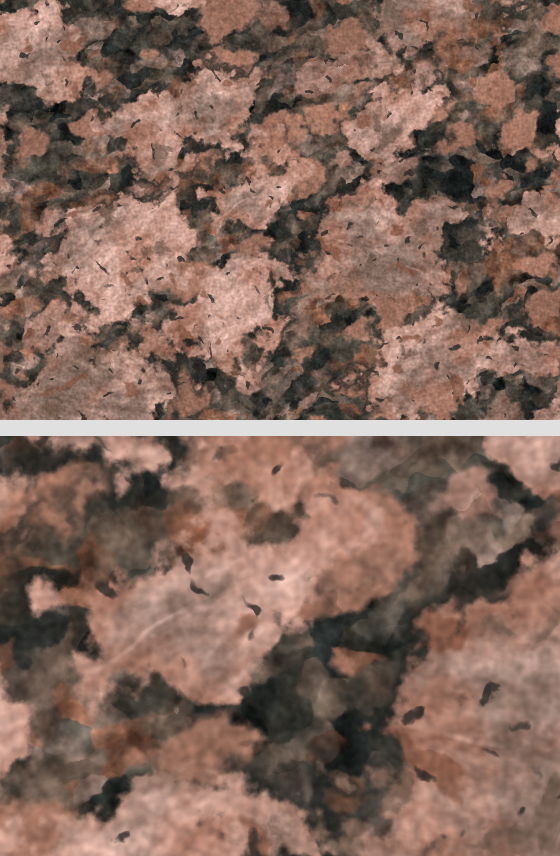
Top, the full canvas; bottom, a detail of the centre.
Give the GLSL for this texture, as a Shadertoy shader.

```glsl
// Polished granite: ragged pink feldspar in a dark matrix of quartz, mica and rusty grains

vec2 hash2(vec2 p) {
    vec3 q = fract(p.xyx * vec3(0.1031, 0.1030, 0.0973));
    q += dot(q, q.yzx + 33.33);
    return fract((q.xx + q.yz) * q.zy);
}

float gradientDot(vec2 cell, vec2 offset) {
    float angle = 6.2832 * hash2(cell).x;
    return dot(vec2(cos(angle), sin(angle)), offset);
}

float gradientNoise(vec2 p) {
    vec2 i = floor(p), f = p - i;
    vec2 u = f * f * f * (f * (f * 6.0 - 15.0) + 10.0);
    vec2 e = vec2(1.0, 0.0);
    return mix(mix(gradientDot(i, f), gradientDot(i + e, f - e), u.x),
               mix(gradientDot(i + e.yx, f - e.yx), gradientDot(i + 1.0, f - 1.0), u.x), u.y);
}

float fbm(vec2 p) {
    float sum = 0.0, amp = 0.8;
    for (int i = 0; i < 5; i++) {
        sum += amp * gradientNoise(p);
        p = mat2(1.6, 1.2, -1.2, 1.6) * p + 7.3;
        amp *= 0.52;
    }
    return sum;
}

mat2 rotation(float a) {
    return mat2(cos(a), -sin(a), sin(a), cos(a));
}

vec3 mineralColor(float kind, float shade) {
    vec3 c = vec3(0.115, 0.13, 0.125);                            // mica
    if (kind > 0.25) c = vec3(0.26, 0.245, 0.215);                // dark quartz
    if (kind > 0.54) c = vec3(0.41, 0.34, 0.295);                 // brown quartz
    if (kind > 0.80) c = vec3(0.57, 0.47, 0.43);                  // small feldspar
    if (kind > 0.91) c = vec3(0.55, 0.37, 0.29);                  // rusty grain
    return c * (0.8 + 0.4 * shade);
}

// Softly blended cells, each filled with one mineral
vec3 grains(vec2 p, float bias) {
    vec2 cell = floor(p);
    vec3 sum = vec3(0.0);
    float total = 0.0;
    for (int y = -1; y <= 1; y++)
    for (int x = -1; x <= 1; x++) {
        vec2 id = cell + vec2(x, y);
        vec2 h = hash2(id + 19.0);
        float w = exp(-24.0 * length(id + hash2(id) - p));
        sum += w * mineralColor(h.x + bias, h.y);
        total += w;
    }
    return sum / total;
}

// Blocky scattered crystals: x = depth inside the edge, y = tone of the crystal
vec2 crystals(vec2 p) {
    vec2 cell = floor(p), best = vec2(-1.0, 0.0);
    for (int y = -1; y <= 1; y++)
    for (int x = -1; x <= 1; x++) {
        vec2 id = cell + vec2(x, y);
        vec2 h = hash2(id + 71.0);
        vec2 d = abs(rotation(h.y * 1.6 - 0.8) * (p - id - 0.2 - 0.6 * hash2(id)));
        float depth = mix(0.18, 0.56, h.x) - pow(dot(d * d, d), 1.0 / 3.0);
        if (depth > best.x) best = vec2(depth, h.y);
    }
    return best;
}

void mainImage(out vec4 fragColor, in vec2 fragCoord) {
    vec2 p = fragCoord / iResolution.y + 3.0;
    vec2 along = rotation(0.4) * p;
    vec2 warp = vec2(fbm(p * 6.0), fbm(p * 6.0 + 40.0));
    vec2 fineWarp = vec2(fbm(p * 24.0), fbm(p * 24.0 + 15.0));
    float mottle = fbm(p * 34.0 + 5.0);

    // Dark matrix from two sizes of grain
    vec2 g = along + 0.045 * warp + 0.016 * fineWarp;
    float bias = 0.32 * fbm(p * 3.5 + 60.0);
    vec3 coarse = grains(g * vec2(13.0, 20.0), bias);
    vec3 small = grains(g * vec2(29.0, 42.0) + 9.0, bias);
    vec3 color = mix(coarse, small, 0.15 + 0.7 * smoothstep(-0.25, 0.2, fbm(p * 9.0 + 21.0)));
    color *= 1.0 + 0.55 * mottle;
    color += 0.12 * (fbm(g * 22.0) - fbm(g * 22.0 + vec2(-0.15, 0.3)));

    // Feldspar: large ragged crystals and small ones between them
    vec2 large = crystals((along + 0.085 * warp + 0.014 * fineWarp) * vec2(2.6, 3.5));
    vec2 tiny = crystals(g * vec2(7.0, 10.0) + 5.0);
    float ragged = 0.27 * fbm(p * 11.0 + 12.0) + 0.10 * mottle;
    float depth = large.x + ragged;
    float tinyDepth = tiny.x - 0.12 + 0.8 * ragged;

    // Feldspar body: grey-pink to light pink, with salmon stains
    float tone = fbm(p * 6.0 + 33.0) + 0.5 * (large.y - 0.5) + 0.45 * mottle;
    vec3 pink = mix(vec3(0.53, 0.43, 0.385), vec3(0.81, 0.645, 0.59), smoothstep(-0.45, 0.35, tone));
    float stain = smoothstep(0.0, 0.4, fbm(p * 8.0 + 90.0)) + 0.5 * smoothstep(0.16, 0.0, depth);
    pink = mix(pink, vec3(0.66, 0.45, 0.375), 0.65 * min(stain, 1.0));

    // Sparse cleavage lines and shallow steps that catch the light
    vec2 s = rotation(0.25 + 0.9 * (large.y - 0.5)) * p + 0.015 * warp;
    float streak = 1.0 - smoothstep(0.0, 0.07, abs(gradientNoise(s * vec2(4.0, 17.0))));
    pink += 0.09 * streak * smoothstep(0.1, 0.4, fbm(p * 7.0 + 51.0));
    pink += 0.24 * (fbm(s * vec2(9.0, 18.0)) - fbm(s * vec2(9.0, 18.0) + vec2(-0.08, 0.16)));

    // Rusty, grey and black inclusions
    pink = mix(pink, vec3(0.41, 0.33, 0.28), 0.7 * smoothstep(0.24, 0.42, fbm(g * 13.0 + 27.0)));
    pink = mix(pink, vec3(0.50, 0.32, 0.25), 0.7 * smoothstep(0.34, 0.46, gradientNoise(g * 19.0 + 4.0)));
    pink = mix(pink, vec3(0.17, 0.16, 0.15), 0.8 * smoothstep(0.36, 0.48, gradientNoise(g * 38.0)));

    // Small crystals, broken dark seams, then the large crystals
    vec3 smallPink = mix(pink, vec3(0.62, 0.43, 0.355), 0.75 * step(0.45, tiny.y));
    color = mix(color, smallPink * (0.85 + 0.25 * tiny.y), 0.9 * smoothstep(-0.05, 0.06, tinyDepth));
    float seam = smoothstep(-0.12, -0.01, depth) * smoothstep(-0.05, 0.25, fbm(p * 5.0 + 70.0));
    color = mix(color, vec3(0.13, 0.14, 0.13), 0.75 * seam);
    color = mix(color, pink, smoothstep(-0.03, 0.04, depth));

    // Fine crystalline texture
    float speckle = gradientNoise(p * 75.0) + gradientNoise(p * 140.0 + 8.0);
    color *= 1.0 + 0.17 * speckle;
    color += 0.04 * gradientNoise(p * 165.0 + 2.0);
    fragColor = vec4(clamp(color, 0.0, 1.0), 1.0);
}
```
